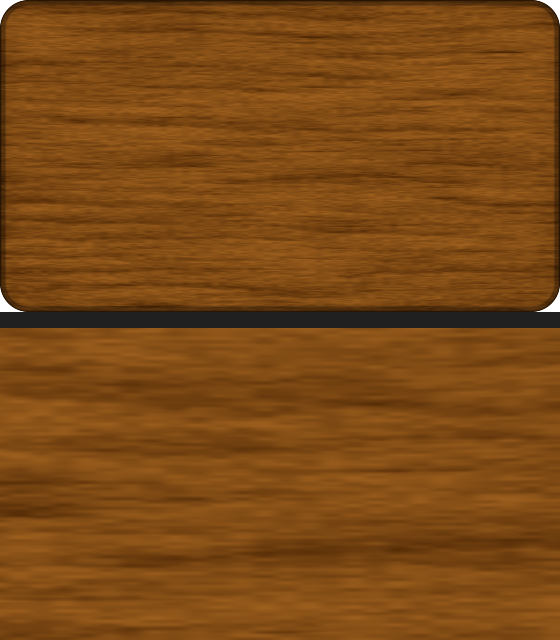
Top: the whole. Bottom: its middle third, enlarged.
Write a WebGL 2 fragment shader that draws this texture.

```glsl
#version 300 es
precision highp float;

uniform vec2 u_resolution;
out vec4 outColor;

// Colours
const vec3 DARK_WOOD = vec3(0.34, 0.178, 0.026);
const vec3 LIGHT_WOOD = vec3(0.59, 0.355, 0.108);
const vec3 OUTLINE = vec3(0.14, 0.07, 0.005);
const vec3 BACKDROP = vec3(1.0);

// Board shape, in canvas heights
const float CORNER_RADIUS = 0.092;
const float OUTLINE_WIDTH = 0.007;
const float RIM_WIDTH = 0.018;
const float RIM_SHADE = 0.66;
const float VIGNETTE_WIDTH = 0.1;

// Grain
const float BASE_TONE = 0.78;
const float BROAD_CONTRAST = 0.28;
const float FIBRE_CONTRAST = 0.32;
const float FINE_CONTRAST = 0.42;
const float STREAK_DEPTH = 0.44;
const float CRACK_DEPTH = 0.42;

float hash(vec2 p) {
    p = fract(p * vec2(0.1031, 0.1137));
    p += dot(p, p.yx + 33.33);
    return fract((p.x + p.y) * p.x * 17.0);
}

float noise(vec2 p) {
    vec2 cell = floor(p);
    vec2 f = fract(p);
    f = f * f * (3.0 - 2.0 * f);
    float low = mix(hash(cell), hash(cell + vec2(1.0, 0.0)), f.x);
    float high = mix(hash(cell + vec2(0.0, 1.0)), hash(cell + 1.0), f.x);
    return mix(low, high, f.y);
}

// Gently wavering rows of tapered streaks with fibrous edges
float streaks(vec2 p, float rows, float frequency, float threshold, float seed) {
    float y = p.y * rows + seed;
    y += 0.9 * (noise(p * vec2(1.8, 3.0) + seed) - 0.5);
    y += 0.24 * (noise(p * vec2(9.0, 12.0) + seed) - 0.5);
    float row = floor(y);
    float f = fract(y);
    float start = 40.0 * hash(vec2(row, seed));
    float along = noise(vec2(p.x * frequency + start, row));
    along += 0.3 * (noise(p * vec2(11.0, 130.0) + seed) - 0.5);
    float strength = smoothstep(threshold, threshold + 0.45, along);
    return strength * smoothstep(0.0, 0.24, f) * pow(1.0 - f, 2.6) * 2.0;
}

float roundedBox(vec2 p, vec2 halfSize, float radius) {
    vec2 q = abs(p) - halfSize + radius;
    return length(max(q, 0.0)) + min(max(q.x, q.y), 0.0) - radius;
}

float woodTone(vec2 p) {
    // Soft bands and short fibres
    vec2 bent = p + vec2(0.0, 0.02 * noise(p * vec2(3.0, 5.0)));
    float tone = BASE_TONE;
    tone += BROAD_CONTRAST * (noise(bent * vec2(2.0, 24.0) + 7.0) - 0.5);
    tone += FIBRE_CONTRAST * (noise(bent * vec2(8.0, 120.0) + 19.0) - 0.5);
    tone += FINE_CONTRAST * (noise(bent * vec2(42.0, 280.0) + 43.0) - 0.5);

    // Long dark streaks
    float dark = streaks(p, 17.0, 2.8, 0.34, 11.0);
    dark = max(dark, 0.8 * streaks(p, 27.0, 3.6, 0.48, 57.0));
    tone -= STREAK_DEPTH * dark;

    // Thin cracks
    tone -= CRACK_DEPTH * streaks(p, 58.0, 5.5, 0.6, 83.0);
    return tone;
}

void main() {
    vec2 p = gl_FragCoord.xy / u_resolution.y;
    vec2 halfSize = 0.5 * u_resolution / u_resolution.y;
    float depth = -roundedBox(p - halfSize, halfSize, CORNER_RADIUS);
    float pixel = 1.0 / u_resolution.y;

    // Wood darkened towards the sides
    float tone = woodTone(p);
    tone -= 0.14 * (1.0 - smoothstep(0.0, VIGNETTE_WIDTH, depth));
    vec3 color = mix(DARK_WOOD, LIGHT_WOOD, clamp(tone, -0.15, 1.1));

    // Bevelled rim and outline
    color *= mix(RIM_SHADE, 1.0, smoothstep(RIM_WIDTH * 0.75, RIM_WIDTH * 1.25, depth));
    color = mix(OUTLINE, color, smoothstep(0.0, OUTLINE_WIDTH, depth));

    float inside = smoothstep(-0.5 * pixel, 0.5 * pixel, depth);
    outColor = vec4(mix(BACKDROP, color, inside), 1.0);
}
```
